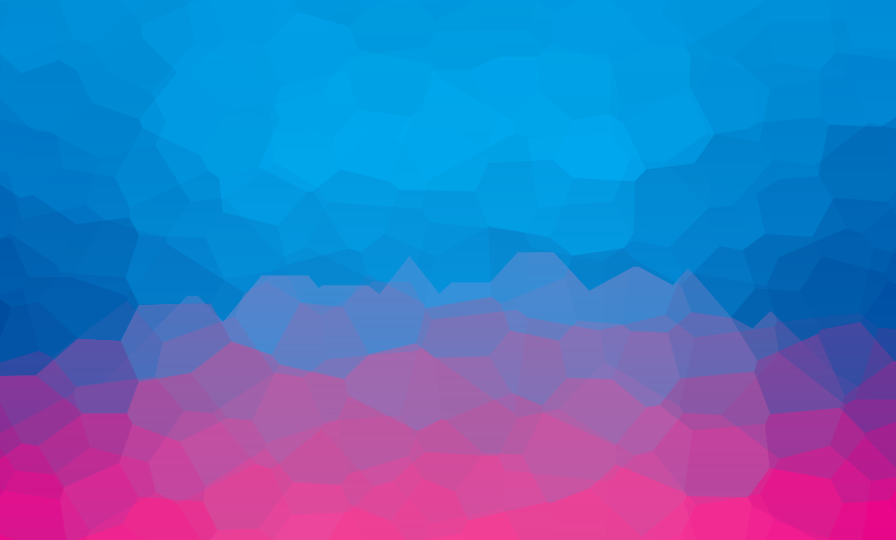
This background is drawn by a Shadertoy shader. Its source:

```glsl
// Faceted low-poly backdrop: blue sky cells above translucent violet hills and pink ground.

vec2 hash2(vec2 p) {
    return fract(sin(vec2(dot(p, vec2(127.1, 311.7)), dot(p, vec2(269.5, 183.3)))) * 43758.5453);
}

// Linear 0..1 ramp from a to b; a may exceed b
float ramp(float v, float a, float b) {
    return clamp((v - a) / (b - a), 0.0, 1.0);
}

// Voronoi cell centre (xy, canvas units) and random tone (z), smoothed at borders
vec3 facet(vec2 uv, vec2 grid, float seed) {
    vec2 p = uv * grid, base = floor(p);
    vec2 near = vec2(9.0), next = vec2(9.0);
    float nearTone = 0.0, nextTone = 0.0;
    for (int j = -1; j <= 1; j++) {
        for (int i = -1; i <= 1; i++) {
            vec2 id = base + vec2(i, j);
            vec2 rnd = hash2(id + seed);
            // Odd columns sit half a step higher, which breaks up level rows
            float stagger = mod(id.x, 2.0) * 0.4 - 0.2;
            vec2 r = id + vec2(0.1, 0.2 + stagger) + vec2(0.8, 0.6) * rnd - p;
            float tone = fract(rnd.x * 7.0 + rnd.y * 3.0);
            if (dot(r, r) < dot(near, near)) {
                next = near; nextTone = nearTone;
                near = r; nearTone = tone;
            } else if (dot(r, r) < dot(next, next)) {
                next = r; nextTone = tone;
            }
        }
    }
    float border = dot(0.5 * (near + next), normalize(next - near));
    float blend = 0.5 * (1.0 - ramp(border, 0.0, 0.6 * grid.y / iResolution.y));
    return mix(vec3((p + near) / grid, nearTone), vec3((p + next) / grid, nextTone), blend);
}

// Darkening towards the left and right sides
float sides(float x, float start) {
    return smoothstep(start, 1.14, abs(x - 0.49) * 2.0);
}

vec3 skyColor(vec2 q) {
    vec3 centre = mix(vec3(0.0, 0.66, 0.93), vec3(0.03, 0.50, 0.79), ramp(q.y, 0.72, 0.40));
    centre = mix(centre, vec3(0.0, 0.59, 0.87), ramp(q.y, 0.75, 1.05));
    vec3 edge = mix(vec3(0.0, 0.56, 0.85), vec3(0.0, 0.30, 0.63), ramp(q.y, 1.0, 0.40));
    return mix(centre, edge, sides(q.x, 0.2));
}

vec3 groundColor(vec2 q) {
    vec3 centre = mix(vec3(0.20, 0.56, 0.84), vec3(0.60, 0.41, 0.68), ramp(q.y, 0.50, 0.30));
    centre = mix(centre, vec3(0.95, 0.25, 0.59), ramp(q.y, 0.29, 0.01));
    vec3 edge = mix(vec3(0.03, 0.31, 0.64), vec3(0.50, 0.17, 0.57), ramp(q.y, 0.42, 0.26));
    edge = mix(edge, vec3(0.93, 0.0, 0.54), ramp(q.y, 0.25, 0.03));
    return mix(centre, edge, sides(q.x, 0.32));
}

// Height of a hill with a flat top and straight flanks
float hill(float x, float centre, float top, float flatHalf, float slope) {
    return top - slope * max(abs(x - centre) - flatHalf, 0.0);
}

float ridge(float x) {
    float dome = min(hill(x, 0.596, 0.543, 0.004, 0.6), hill(x, 0.598, 0.533, 0.020, 1.8));
    float h = max(dome, hill(x, 0.457, 0.526, 0.0, 2.1));
    h = max(h, hill(x, 0.526, 0.477, 0.022, 1.5));
    h = max(h, hill(x, 0.385, 0.472, 0.025, 1.2));
    h = max(h, hill(x, 0.318, 0.490, 0.026, 2.0));
    h = max(h, hill(x, 0.215, 0.452, 0.006, 1.7));
    h = max(h, hill(x, 0.710, 0.506, 0.003, 0.9));
    h = max(h, hill(x, 0.768, 0.504, 0.0, 1.9));
    return max(h, hill(x, 0.860, 0.424, 0.0, 1.6));
}

vec3 shade(vec2 uv, vec3 cell) {
    // Overshooting the centre makes each facet fade against the main gradient
    vec2 q = uv + (cell.xy - uv) * vec2(1.0, 1.3);
    q.y += 0.05 * (cell.z - 0.5);
    float base = 0.42 - 0.08 * sides(cell.x, 0.2);
    float low = ramp(cell.y, base + 0.02, base - 0.02);
    float px = 0.7 / iResolution.y;
    float hills = ramp(uv.y - ridge(uv.x), px, -px);
    vec3 col = mix(skyColor(q), groundColor(q), max(low, hills));
    return col * (0.975 + 0.05 * cell.z);
}

void mainImage(out vec4 fragColor, in vec2 fragCoord) {
    vec2 uv = fragCoord / iResolution.xy;

    // Two overlapping facet layers give the translucent overlaps
    vec3 col = shade(uv, facet(uv, vec2(13.0, 9.0), 3.0));
    vec3 overlay = shade(uv, facet(uv, vec2(10.5, 7.5), 41.0));
    col = mix(col, overlay, 0.36);

    fragColor = vec4(clamp(col, 0.0, 1.0), 1.0);
}
```
